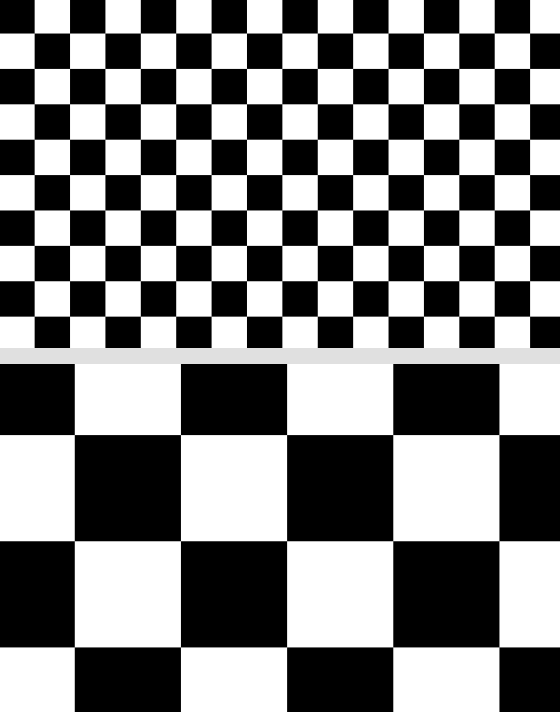
Top: the whole. Bottom: its middle third, enlarged.
A Shadertoy shader for this pattern:

```glsl
// Black and white checkerboard of square cells, sixteen across and ten down, slightly cropped at the borders.

// Square wave per axis: +1 on even cells, -1 on odd cells, with edges one pixel wide.
vec2 squareWave(vec2 cell, float pixel) {
    vec2 edgeDistance = abs(mod(cell - 0.5, 2.0) - 1.0) - 0.5;
    return clamp(2.0 * edgeDistance / pixel, -1.0, 1.0);
}

void mainImage(out vec4 fragColor, in vec2 fragCoord) {
    // Cell coordinates, scaled by canvas width so that cells stay square
    float pixel = 15.824 / iResolution.x;
    vec2 cell = fragCoord * pixel + vec2(0.021, 0.114);

    // Cells of equal parity are white, the others black
    vec2 wave = squareWave(cell, pixel);
    float white = 0.5 + 0.5 * wave.x * wave.y;

    fragColor = vec4(vec3(white), 1.0);
}
```
